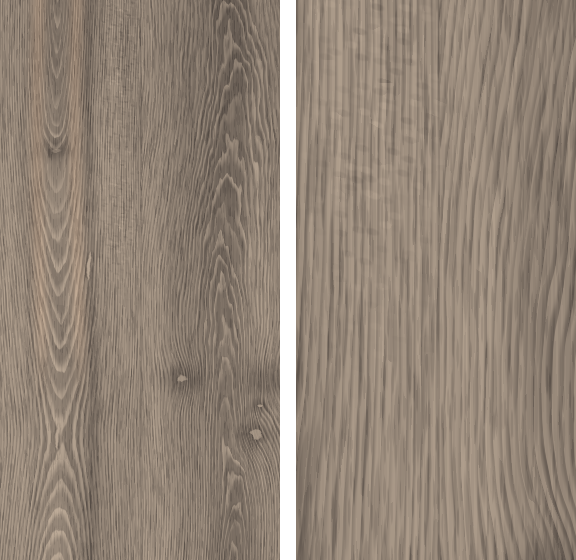
Left, the full canvas; right, a detail of the centre.
Reproduce this texture procedurally as a Shadertoy shader.

```glsl
// Two grey-brown oak boards with cathedral grain, pores, knots and cracks.

float hash(vec2 p) {
    return fract(sin(dot(p, vec2(127.1, 311.7))) * 43758.5);
}

// Layered sines, roughly -1 to 1
float waves(vec2 p) {
    float sum = 0.0, amp = 0.5;
    for (int i = 0; i < 4; i++) {
        sum += amp * sin(p.x + 1.7 * sin(0.8 * p.y + float(i)));
        p = mat2(1.6, 1.2, -1.2, 1.6) * p + 3.1;
        amp *= 0.55;
    }
    return sum;
}

// Cellular noise: distance to the nearest point, random value of its cell
vec2 cells(vec2 p) {
    vec2 base = floor(p), best = vec2(9.0, 0.0);
    for (int j = -1; j <= 1; j++)
    for (int i = -1; i <= 1; i++) {
        vec2 c = base + vec2(i, j);
        vec2 point = c + vec2(hash(c), hash(c + 57.3));
        float d = length(p - point);
        if (d < best.x) best = vec2(d, hash(c + 19.7));
    }
    return best;
}

float bell(float x) { return exp(-x * x); }

void mainImage(out vec4 fragColor, in vec2 fragCoord) {
    vec2 p = fragCoord / iResolution.x;
    float px = 1.0 / iResolution.x;
    float seamX = 0.503;
    float right = step(seamX, p.x);

    // Distance from the heart of the tree, which tilts through each board
    float axis = mix(0.21 + 0.01 * sin(3.0 * p.y),
                     0.82 + 0.022 * sin(4.0 * p.y + 1.0), right);
    float dx = p.x - axis;
    float y = p.y - 0.45;
    float depth = mix(0.17 - 0.1 * sqrt(y * y + 0.005), 0.02 + 0.085 * p.y, right);
    depth += mix(0.003, 0.009, right) * waves(p * vec2(30.0, 8.0));
    float radius = sqrt(dx * dx + depth * depth);
    radius += 0.004 * waves(p * vec2(7.0, 2.5) + 4.0);

    // Knots: xy place, z size, w paleness of the heart
    vec4 knots[5] = vec4[5](
        vec4(0.203, 1.46, 0.022, 0.5), vec4(0.65, 0.645, 0.032, 0.9),
        vec4(0.917, 0.45, 0.032, 0.9), vec4(0.97, 0.64, 0.045, 0.0),
        vec4(0.93, 0.55, 0.015, 1.0));
    float halo = 0.0, heart = 0.0;
    for (int i = 0; i < 5; i++) {
        vec4 k = knots[i];
        vec2 q = (p - k.xy) / k.z;
        radius += mix(0.45, 1.0, right) * k.z * bell(length(q * vec2(0.45, 0.32)));
        q += 0.3 * vec2(waves(p * 70.0), waves(p * 60.0 + 9.0));
        float d = length(q * vec2(0.75, 1.15));
        halo += bell(d * 0.6);
        heart += k.w * smoothstep(0.6, 0.35, d);
    }

    // Growth rings: soft on one side, crisp on the other; thin in the middle
    float ring = radius * mix(118.0, 108.0, right);
    float core = bell(dx / mix(0.075, 0.115, right));
    float phase = fract(ring), blur = fwidth(ring);
    float edge = max(0.1, min(blur, 0.5));
    float rise = smoothstep(mix(0.0, 0.45, core), mix(0.5, 0.88, core), phase);
    float line = rise * smoothstep(1.0, 1.0 - edge, phase) - mix(0.6, 0.22, core);
    line *= 0.4 + 0.8 * hash(vec2(floor(ring), right));
    line *= smoothstep(1.15, 0.45, blur) * (1.0 + 0.4 * core);

    // Dark dashes along the rings break the lines up
    vec2 streak = cells(vec2(ring * 1.25 + 80.0 * right, p.y * 8.0));
    float stroke = smoothstep(0.5, 0.3, streak.x) * smoothstep(0.25, 0.65, streak.y);
    stroke *= 1.0 - 0.6 * core;

    // Fine upright pores, hairline fibres and ray flecks
    vec2 pore = cells(p * vec2(240.0, 22.0));
    float dash = smoothstep(0.46, 0.28, pore.x) * smoothstep(0.45, 0.7, pore.y);
    float fibre = cells(p * vec2(330.0, 6.0) + 31.0).y - 0.5;
    vec2 fleck = cells(vec2(p.x * 42.0 + 6.0 * p.y, p.y * 80.0 + 14.0 * p.x));
    float flecks = smoothstep(0.45, 0.2, fleck.x) * (fleck.y - 0.55)
                 * bell((p.x - 0.43) / 0.07) * smoothstep(0.8, 1.2, p.y);

    // Tone: 0 is the darkest brown, 1 the palest
    float tone = 0.74 + 0.4 * line - 0.24 * stroke - 0.19 * dash;
    tone += 0.17 * fibre + 0.4 * flecks;
    tone += 0.18 * waves(vec2(p.x * 14.0, p.y * 1.3));
    tone -= 0.13 * smoothstep(1.2, 2.0, p.y);
    tone -= right * core * mix(0.22, 0.42, smoothstep(0.2, 1.6, p.y));

    // Sapwood bands and a dark flank on the left board
    float sapwood = (1.0 - right) * bell((abs(dx) - 0.068) / 0.026)
                  * smoothstep(0.5, 0.9, p.y);
    tone += 0.2 * sapwood;
    tone -= 0.27 * (1.0 - right) * bell((dx - 0.114) / 0.02);

    tone -= 0.45 * min(halo, 1.2);
    tone = mix(tone, 1.15, min(heart, 1.0) * 0.8);

    // Pale filled cracks with a dark rim: xy place, z half length
    vec3 cracks[2] = vec3[2](vec3(0.318, 1.05, 0.06), vec3(0.205, 0.44, 0.055));
    for (int i = 0; i < 2; i++) {
        vec2 q = p - cracks[i].xy;
        q.x += 0.004 * waves(vec2(q.y * 60.0, 2.0)) - 0.06 * q.y;
        float width = 0.006 * (1.0 - pow(abs(q.y) / cracks[i].z, 2.0));
        float d = abs(q.x) - width;
        tone -= 0.3 * smoothstep(0.01, 0.0, d) * smoothstep(0.0, 0.003, width);
        tone = mix(tone, 1.15, smoothstep(px, -px, d) * smoothstep(0.0, 0.003, width));
    }

    // Joint between the boards
    float joint = smoothstep(0.0015 + px, 0.0, abs(p.x - seamX));
    tone -= joint * (0.3 + 0.15 * waves(vec2(p.y * 25.0, 1.0)));

    vec3 color = mix(vec3(0.385, 0.345, 0.312), vec3(0.67, 0.605, 0.538), clamp(tone, -0.2, 1.25));
    color += vec3(0.02, 0.0, -0.012) * sapwood;
    fragColor = vec4(color, 1.0);
}
```
